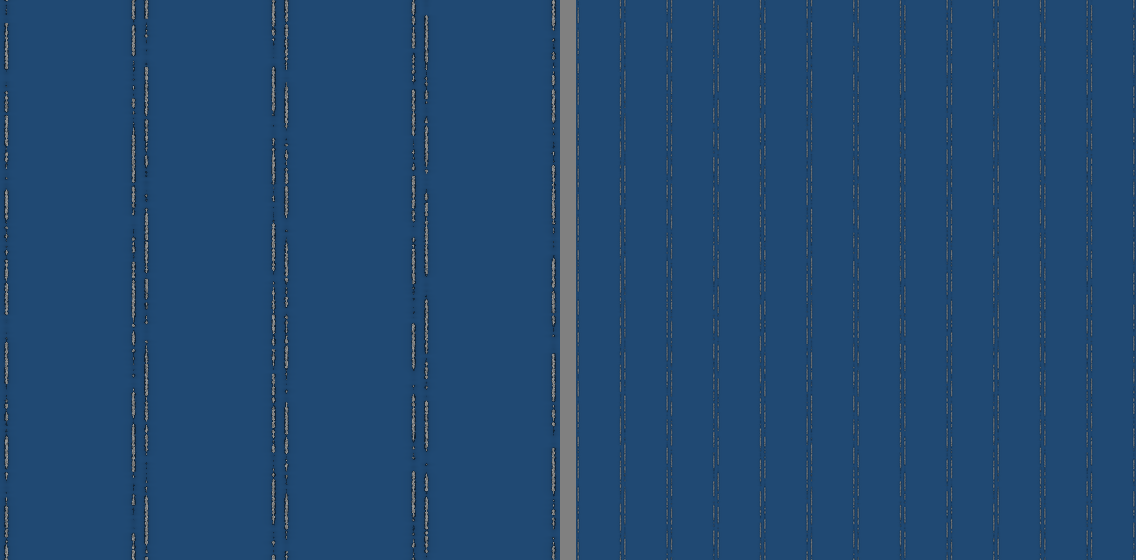
Left, the tile; right, the same tile 3 across and 3 down.
A WebGL 2 fragment shader for this pattern:

```glsl
#version 300 es
precision highp float;

#define PLANKS 4.0
#define LINE_OFFSET 0.0113
#define LINE_HALF 0.0035
#define RIM 0.0014
#define ROUGHNESS 0.0027
#define WEAR_BIAS 0.85
#define WEAR_CONTRAST 0.85
#define GRAIN_CELLS vec2(360.0, 230.0)
#define PAINT vec3(0.125, 0.287, 0.452)
#define RIM_DARK vec3(0.05, 0.11, 0.17)
#define BARE_METAL vec3(0.53, 0.53, 0.525)

uniform vec2 u_resolution;
out vec4 fragColor;

float hash(vec2 p) {
    vec3 q = fract(vec3(p.xyx) * 0.1031);
    q += dot(q, q.yzx + 33.33);
    return fract((q.x + q.y) * q.z);
}

// Distance to the nearest scattered point, wrapping at the canvas edge
float cellular(vec2 uv) {
    vec2 p = uv * GRAIN_CELLS;
    vec2 cell = floor(p);
    float nearest = 2.0;
    for (int y = -1; y <= 1; y++) {
        for (int x = -1; x <= 1; x++) {
            vec2 neighbor = cell + vec2(x, y);
            vec2 id = mod(neighbor, GRAIN_CELLS);
            vec2 point = neighbor + vec2(hash(id), hash(id + 311.0));
            nearest = min(nearest, distance(p, point));
        }
    }
    return nearest;
}

// Layered sines of whole frequency, different for every line
float wearAlong(float y, float seed) {
    float sum = 0.0;
    for (int i = 0; i < 8; i++) {
        float layer = float(i);
        vec2 key = vec2(seed * 7.0 + 3.0, layer * 5.0 + 1.0);
        float frequency = 4.0 + 2.0 * layer * (1.0 + layer) + floor(4.0 * hash(key));
        float phase = hash(key + 57.0);
        sum += sin(6.2831853 * (frequency * y + phase)) / (1.0 + 0.5 * layer);
    }
    return WEAR_BIAS + WEAR_CONTRAST * sum;
}

void main() {
    vec2 uv = gl_FragCoord.xy / u_resolution;
    float pixel = 1.0 / u_resolution.x;

    // Nearest seam and the line on this side of it
    float seam = floor(uv.x * PLANKS + 0.5);
    float fromSeam = uv.x - seam / PLANKS;
    float side = fromSeam < 0.0 ? -1.0 : 1.0;
    float fromLine = fromSeam - side * LINE_OFFSET;
    float seed = 2.0 * mod(seam, PLANKS) + step(0.0, side);

    // Ragged chips: positive depth lies inside worn paint
    float grain = cellular(uv);
    float wear = clamp(wearAlong(uv.y, seed), -1.0, 1.0);
    float ragged = wear * LINE_HALF + (0.5 - grain) * ROUGHNESS;
    float depth = ragged - abs(fromLine);
    float coreDepth = ragged - abs(fromLine - side * 0.0005) - RIM;
    float chip = smoothstep(-0.5 * pixel, 0.5 * pixel, depth);
    float core = smoothstep(-0.4 * pixel, 0.6 * pixel, coreDepth);

    // Soft shade on the paint beside the chips, tight and wide
    float worn = 0.5 + 0.5 * wear;
    float shade = exp(-pow(fromLine / 0.006, 2.0)) * (0.3 + 0.7 * worn);
    float halo = exp(-pow(fromLine / 0.018, 2.0)) * worn;
    vec3 color = PAINT * (1.0 - 0.13 * shade - 0.03 * halo);

    // Dark broken rim, then speckled bare metal
    float speckle = hash(mod(floor(uv * 384.0), 384.0));
    color = mix(color, RIM_DARK, chip * (0.7 + 0.3 * speckle));
    color = mix(color, BARE_METAL * (0.8 + 0.35 * speckle), core);

    fragColor = vec4(color, 1.0);
}
```
